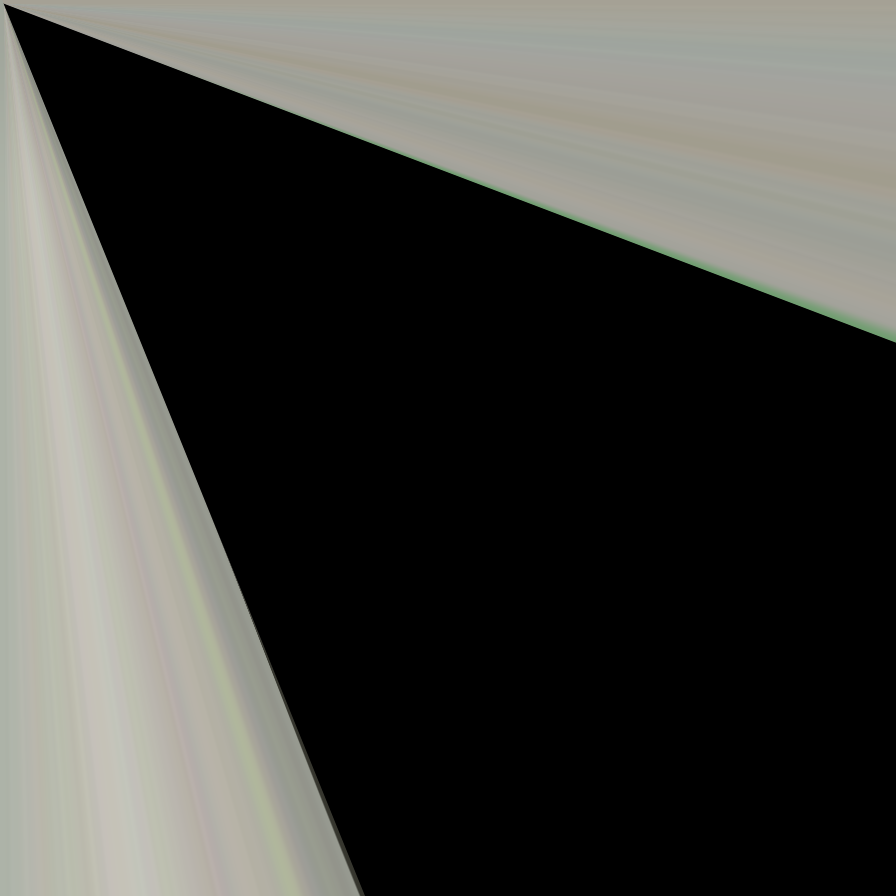
Write a Shadertoy shader that draws this background.

```glsl
// Two pale, finely streaked fans of light spreading from the top left corner over black.

float hash(float n) {
    return fract(sin(n * 127.1) * 43758.5453);
}

float noise(float x) {
    float i = floor(x);
    return mix(hash(i), hash(i + 1.0), smoothstep(0.0, 1.0, x - i));
}

// Soft stripe of the given half width around a centre
float band(float x, float centre, float width) {
    float d = (x - centre) / width;
    return exp(-d * d);
}

// Fine tinted streaks that run along a ray of constant slope
vec3 streaks(float slope, float seed) {
    vec3 tint = vec3(noise(slope * 70.0 + seed),
                     noise(slope * 65.0 + seed + 19.0),
                     noise(slope * 60.0 + seed + 41.0)) - 0.5;
    float fine = noise(slope * 190.0 + seed + 73.0) - 0.5;
    return 0.016 * tint + 0.012 * fine;
}

// Fan along the top: grey with tan rays and a green rim
vec3 upperFan(float slope, float x, float inside) {
    vec3 colour = mix(vec3(0.655, 0.64, 0.585), vec3(0.635, 0.645, 0.62), smoothstep(0.0, 0.06, slope));
    colour = mix(colour, vec3(0.64, 0.63, 0.60), smoothstep(0.09, 0.14, slope));
    colour = mix(colour, vec3(0.64, 0.62, 0.555), 0.8 * band(slope, 0.2, 0.025));
    colour = mix(colour, vec3(0.615, 0.625, 0.585), band(slope, 0.275, 0.035));
    colour = mix(colour, vec3(0.65, 0.635, 0.60), band(slope, 0.34, 0.02));
    colour += streaks(slope, 5.0);
    float rim = 1.0 - smoothstep(0.0, 0.002 + 0.017 * x * x, inside);
    return mix(colour, vec3(0.44, 0.62, 0.44), rim * smoothstep(0.1, 0.5, x));
}

// Fan down the left side: brighter, darkening towards its edge
vec3 lowerFan(float slope, float y) {
    vec3 colour = mix(vec3(0.69, 0.70, 0.665), vec3(0.725, 0.73, 0.68), smoothstep(0.0, 0.06, slope));
    colour = mix(colour, vec3(0.77, 0.76, 0.725), band(slope, 0.145, 0.045));
    colour = mix(colour, vec3(0.71, 0.69, 0.66), smoothstep(0.18, 0.24, slope));
    colour = mix(colour, vec3(0.58, 0.59, 0.55), smoothstep(0.28, 0.39, slope));
    colour = mix(colour, vec3(0.70, 0.725, 0.62), 0.75 * band(slope, 0.325, 0.012));
    colour += 1.4 * streaks(slope, 31.0);
    return colour * mix(0.92, 1.0, smoothstep(0.0, 0.25, y));
}

void mainImage(out vec4 fragColor, in vec2 fragCoord) {
    vec2 uv = fragCoord / iResolution.xy;
    float pixel = 1.0 / min(iResolution.x, iResolution.y);

    // Offset right and down from the shared apex
    vec2 ray = vec2(uv.x, 1.0 - uv.y) - 0.004;
    float upperInside = (0.380 * ray.x - ray.y) / length(vec2(0.380, 1.0));
    float lowerInside = (0.405 * ray.y - ray.x) / length(vec2(0.405, 1.0));
    float upperMask = smoothstep(-0.6 * pixel, 0.6 * pixel, upperInside);
    float lowerMask = smoothstep(-0.6 * pixel, 0.6 * pixel, lowerInside);

    // Thin shadow on the lower edge, widening away from the apex
    float shadowWidth = 0.0005 + 0.006 * smoothstep(0.55, 1.0, ray.y);
    float shadow = 1.0 - smoothstep(0.6 * shadowWidth, shadowWidth, lowerInside);

    vec3 upper = upperFan(max(ray.y, 0.0) / max(ray.x, 0.001), ray.x, upperInside);
    vec3 lower = lowerFan(max(ray.x, 0.0) / max(ray.y, 0.001), ray.y);
    lower = mix(lower, vec3(0.21, 0.21, 0.18), shadow * smoothstep(0.5, 0.75, ray.y));

    vec3 colour = mix(vec3(0.0), upper, upperMask);
    colour = mix(colour, lower, lowerMask);
    fragColor = vec4(colour, 1.0);
}
```
